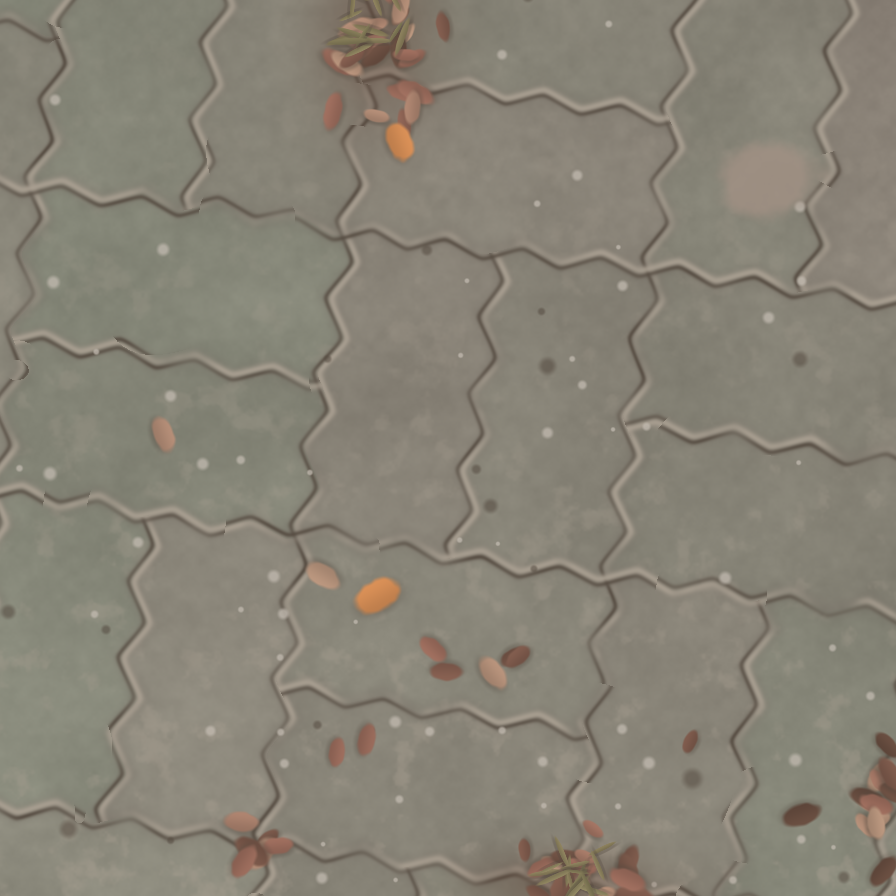
This texture is drawn by a WebGL 2 fragment shader. Its source:

```glsl
#version 300 es
precision highp float;
// Weathered basket-weave pavers with wavy sandy joints, fallen leaves and grass.
uniform vec2 u_resolution;
out vec4 fragColor;

const float TAU = 6.2831853;
const float CELL = 0.346;              // side of one pair of pavers
const float TILT = 0.135;              // clockwise turn of the paving
const vec2 NODE = vec2(0.388, 0.746);  // a corner where four pairs meet
const vec3 STONE_DARK = vec3(0.50, 0.47, 0.43);
const vec3 STONE_LIGHT = vec3(0.585, 0.555, 0.51);
const vec3 MOSS_TINT = vec3(-0.018, 0.012, 0.0);
const vec3 SAND = vec3(0.67, 0.63, 0.575);
const vec3 CREVICE = vec3(0.33, 0.29, 0.25);
const vec3 LEAF_DARK = vec3(0.39, 0.29, 0.24);
const vec3 LEAF_RUST = vec3(0.59, 0.41, 0.35);
const vec3 LEAF_TAN = vec3(0.69, 0.56, 0.47);
const vec3 LEAF_ORANGE = vec3(0.80, 0.53, 0.32);
const vec3 GRASS = vec3(0.50, 0.49, 0.34);

float hash(vec2 p) {
  vec3 q = fract(p.xyx * 0.1031);
  q += dot(q, q.yzx + 33.33);
  return fract((q.x + q.y) * q.z);
}

vec2 hash2(vec2 p) { return vec2(hash(p), hash(p + 57.3)); }

float noise(vec2 p) {
  vec2 i = floor(p), f = fract(p);
  f = f * f * (3.0 - 2.0 * f);
  return mix(mix(hash(i), hash(i + vec2(1, 0)), f.x),
             mix(hash(i + vec2(0, 1)), hash(i + 1.0), f.x), f.y);
}

float fbm(vec2 p) {
  float sum = 0.0, gain = 0.533;
  for (int i = 0; i < 4; i++) {
    sum += gain * noise(p);
    p = p * 2.03 + 17.0;
    gain *= 0.5;
  }
  return sum;
}

vec2 rotate(vec2 p, float a) {
  float c = cos(a), s = sin(a);
  return vec2(c * p.x - s * p.y, s * p.x + c * p.y);
}

// Rounded zigzag, four waves per cell
float wave(float t) { return asin(0.94 * cos(4.0 * TAU * t)) / 1.22; }

float ridge(float d, float width) { return exp(-d * d / (width * width)); }

// Signed distance to the nearest line, lines 1/n apart
float lineDistance(float t, float n) { return (t * n - round(t * n)) / n; }

// Sand-filled joint with a dark crack wandering along its edge
vec3 drawJoint(vec3 base, float d, vec2 g, float seed) {
  float wander = noise(g * 5.0 + seed);
  float fill = smoothstep(0.12, 0.6, fbm(g * 4.0 + seed + 9.0));
  float side = wander > 0.28 ? -1.0 : 1.0;
  vec3 c = mix(base, STONE_DARK * 0.92, 0.4 * ridge(d, 0.032));
  c = mix(c, SAND, fill * 0.85 * ridge(d + side * 0.005, 0.014));
  float crack = ridge(d - side * 0.014, 0.0085) * (0.25 + 0.65 * noise(g * 9.0 + seed));
  return mix(c, CREVICE, crack);
}

// Light or dark grit scattered one per square of a grid
float specks(vec2 p, float n, float density, float radius) {
  vec2 id = floor(p * n);
  vec2 offset = fract(p * n) - 0.3 - 0.4 * hash2(id);
  float r = radius * (0.5 + hash(id + 4.0));
  return step(hash(id + 31.0), density) * smoothstep(r, r * 0.35, length(offset));
}

vec3 drawLeaf(vec3 base, vec2 p, vec2 size, vec3 tint) {
  float shape = length(p / size) + 0.15 * (noise(p * 130.0 + tint.xy * 90.0) - 0.5);
  float shadow = smoothstep(1.4, 0.7, length((p + vec2(0.0, 0.003)) / size));
  vec3 c = mix(base, CREVICE, 0.35 * shadow);
  vec3 shade = tint * (0.93 + 0.14 * smoothstep(-1.0, 1.0, p.y / size.y));
  return mix(c, shade, smoothstep(1.15, 0.8, shape));
}

// Random leaves, or blades when slim, spread round a centre
vec3 drawPile(vec3 base, vec2 uv, vec2 centre, vec2 spread, int count, float slim, float seed) {
  vec3 c = base;
  for (int i = 0; i < count; i++) {
    vec2 key = vec2(float(i) * 3.7 + seed, seed * 1.9);
    vec2 scatter = hash2(key) + hash2(key + 11.0) - 1.0;
    vec2 p = rotate(uv - centre - scatter * spread, TAU * hash(key + 23.0));
    float pick = hash(key + 41.0);
    vec3 tint = mix(LEAF_DARK, LEAF_RUST, smoothstep(0.0, 0.5, pick));
    tint = mix(tint, LEAF_TAN, smoothstep(0.6, 1.0, pick));
    tint = mix(tint, GRASS, step(slim, 0.25) * 0.8);
    float len = 0.013 + 0.010 * hash(key + 67.0);
    c = drawLeaf(c, p, len * vec2(1.0, slim), tint);
  }
  return c;
}

// Pavers, joints and surface wear
vec3 paving(vec2 uv) {
  vec2 g = rotate(uv - NODE, TILT) / CELL;
  vec2 bent = g + 0.018 * (vec2(noise(g * 3.0), noise(g * 3.0 + 40.0)) - 0.5);
  vec2 w = bent - vec2(0.032 * wave(bent.y + 0.1), -0.022 * wave(bent.x - 0.2));
  vec2 cell = floor(w);
  bool upright = mod(cell.x + cell.y, 2.0) > 0.5;
  vec2 split = upright ? vec2(2, 1) : vec2(1, 2);
  vec2 brick = floor(w * split) / split;

  float tone = 0.46 + 0.34 * (hash(brick * 2.0 + 70.0) - 0.5) + 0.8 * (fbm(uv * 9.0) - 0.5);
  tone += 0.5 * (fbm(uv * 75.0) - 0.5) + 0.3 * (0.5 - uv.y);
  vec3 c = mix(STONE_DARK, STONE_LIGHT, tone);
  c += MOSS_TINT * (hash(brick * 2.0 + 13.0) + 0.4 - 0.7 * uv.x * uv.y);
  c = mix(c, SAND, 0.35 * smoothstep(0.56, 0.8, fbm(uv * 38.0 + 5.0)) * (1.2 - uv.y));
  c = drawJoint(c, lineDistance(w.x, split.x), g, 3.0);
  c = drawJoint(c, lineDistance(w.y, split.y), g, 29.0);
  c = mix(c, vec3(0.76, 0.73, 0.69), 0.75 * specks(uv, 24.0, 0.10, 0.16));
  return mix(c, CREVICE, 0.55 * specks(uv + 0.37, 17.0, 0.06, 0.18));
}

void main() {
  vec2 uv = gl_FragCoord.xy / u_resolution;
  vec3 c = paving(uv);

  // Pale stain and the damp soil under the large piles
  float stain = length((uv - vec2(0.857, 0.798)) / vec2(0.065, 0.045)) + 0.6 * fbm(uv * 30.0);
  c = mix(c, vec3(0.64, 0.57, 0.52), 0.75 * smoothstep(1.4, 0.9, stain));
  float soil = ridge(length((uv - vec2(0.42, 0.96)) / vec2(0.07, 0.10)), 1.0);
  soil += ridge(length((uv - vec2(0.63, 0.01)) / vec2(0.10, 0.04)), 1.0);
  c = mix(c, LEAF_DARK, 0.5 * min(soil, 1.0));

  // Leaf piles, grass tufts and strays
  c = drawPile(c, uv, vec2(0.43, 0.94), vec2(0.075, 0.10), 26, 0.45, 5.0);
  c = drawPile(c, uv, vec2(0.41, 0.97), vec2(0.055, 0.06), 14, 0.16, 12.0);
  c = drawPile(c, uv, vec2(0.65, 0.035), vec2(0.10, 0.05), 16, 0.50, 19.0);
  c = drawPile(c, uv, vec2(0.64, 0.025), vec2(0.05, 0.04), 16, 0.14, 26.0);
  c = drawPile(c, uv, vec2(0.98, 0.10), vec2(0.03, 0.10), 12, 0.50, 33.0);
  c = drawPile(c, uv, vec2(0.29, 0.06), vec2(0.025, 0.03), 6, 0.55, 40.0);
  c = drawPile(c, uv, vec2(0.565, 0.255), vec2(0.02, 0.025), 3, 0.55, 47.0);
  c = drawPile(c, uv, vec2(0.50, 0.30), vec2(0.55, 0.35), 8, 0.55, 54.0);
  c = drawLeaf(c, rotate(uv - vec2(0.421, 0.335), -0.5), vec2(0.027, 0.017), LEAF_ORANGE);
  c = drawLeaf(c, rotate(uv - vec2(0.446, 0.842), 1.2), vec2(0.022, 0.014), LEAF_ORANGE);

  fragColor = vec4(c, 1.0);
}
```
